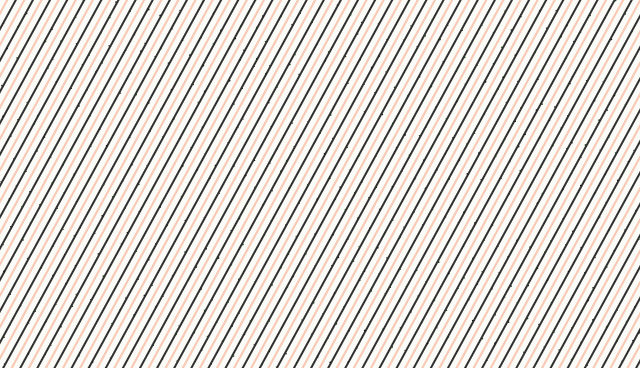
A Shadertoy shader for this pattern:

```glsl
// Slanted pinstripes: charcoal and peach lines alternating on warm white, with tiny ink specks.

const vec2 REPEATS = vec2(37.41, 11.74);   // stripe pairs across and down
const float PHASE = 0.9255;                // first charcoal line along the top edge
const float INK_WIDTH = 0.134;             // widths as a share of one repeat
const float PEACH_WIDTH = 0.140;
const float SPECK_SPACING = 1.3;           // length of a speck cell, in repeats

const vec3 PAPER = vec3(0.985, 0.984, 0.970);
const vec3 INK = vec3(0.19);
const vec3 PEACH = vec3(0.975, 0.790, 0.710);
const vec3 SPECK_BLACK = vec3(0.07, 0.08, 0.07);
const vec3 SPECK_GREEN = vec3(0.17, 0.30, 0.16);

float hash(vec2 cell, float seed) {
    return fract(sin(dot(cell, vec2(127.1, 311.7)) + seed * 74.7) * 4375.85);
}

// Signed distance to the nearest whole number
float toNearest(float x) {
    return x - floor(x + 0.5);
}

// Pixel coverage of a shape from its signed distance
float coverage(float dist, float pixel) {
    return clamp(0.5 - dist / pixel, 0.0, 1.0);
}

float stripe(float across, float width, float pixel) {
    return coverage(abs(toNearest(across)) - 0.5 * width, pixel);
}

// One jittered dot per cell along each charcoal line; rgb is its colour, a its coverage
vec4 inkSpeck(vec2 q, float pixel) {
    vec2 cell = vec2(floor(q.x + 0.5), floor(q.y / SPECK_SPACING));
    float side = hash(cell, 1.0) < 0.5 ? -1.0 : 1.0;
    float offset = side * INK_WIDTH * mix(0.2, 0.6, hash(cell, 2.0));
    float along = (cell.y + mix(0.15, 0.85, hash(cell, 3.0))) * SPECK_SPACING;
    float radius = mix(0.025, 0.055, hash(cell, 4.0));
    float present = step(hash(cell, 5.0), 0.7);
    float dist = length(q - vec2(cell.x + offset, along)) - radius;
    vec3 tint = mix(SPECK_BLACK, SPECK_GREEN, hash(cell, 6.0));
    return vec4(tint, present * coverage(dist, pixel));
}

void mainImage(out vec4 fragColor, in vec2 fragCoord) {
    // Stripe space: x runs across the lines, y along them, one unit per repeat
    vec2 p = fragCoord / iResolution.y;
    vec2 slope = vec2(REPEATS.x * iResolution.y / iResolution.x, -REPEATS.y);
    vec2 q = vec2(dot(p, slope) + REPEATS.y - PHASE,
                  dot(p, vec2(-slope.y, slope.x)));
    float pixel = length(slope) / iResolution.y;

    // Layers, from paper up to specks
    vec3 color = PAPER;
    color = mix(color, PEACH, stripe(q.x + 0.5, PEACH_WIDTH, pixel));
    color = mix(color, INK, stripe(q.x, INK_WIDTH, pixel));
    vec4 speck = inkSpeck(q, pixel);
    color = mix(color, speck.rgb, speck.a);

    fragColor = vec4(color, 1.0);
}
```
